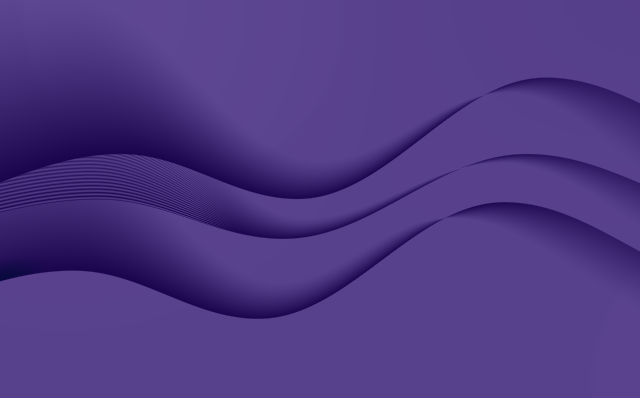
Write a WebGL 1 fragment shader that draws this background.

```glsl
precision highp float;
// Violet backdrop with three flowing, twisting ribbons of soft shadow.
uniform vec2 u_resolution;

const float PI = 3.14159265;
const float STRIPES = 40.0;
const vec3 VIOLET = vec3(0.345, 0.253, 0.55);
const vec3 INDIGO = vec3(0.105, 0.015, 0.305);
const vec3 NAVY = vec3(0.03, 0.04, 0.24);

// Cosine ease from one turning point to the next, as a height change.
float swing(float x, vec2 a, vec2 b) {
  float u = clamp((x - a.x) / (b.x - a.x), 0.0, 1.0);
  return (b.y - a.y) * (0.5 - 0.5 * cos(PI * u));
}

// Smooth curve through five successive turning points.
float wave(float x, vec2 a, vec2 b, vec2 c, vec2 d, vec2 e) {
  return a.y + swing(x, a, b) + swing(x, b, c) + swing(x, c, d) + swing(x, d, e);
}

// Position across a ribbon: 1 on its crisp rim, 0 on its soft rim.
float across(float y, float crisp, float soft) {
  return clamp((y - soft) / (crisp - soft + (crisp < soft ? -0.0005 : 0.0005)), 0.0, 1.0);
}

// Shadow of a ribbon, cut cleanly at the crisp rim; it flips where the rims cross.
float ribbonShade(float y, float crisp, float soft, float pixel) {
  float side = soft < crisp ? -1.0 : 1.0;
  float cut = clamp((y - crisp) * side / pixel + 0.5, 0.0, 1.0);
  return pow(across(y, crisp, soft), 1.4) * cut;
}

// Antialiased region below a curve.
float below(float y, float curve, float pixel) {
  return clamp((curve - y) / pixel + 0.5, 0.0, 1.0);
}

// Repeating thin lines along a ribbon.
float stripes(float t, float thickness, float pixel) {
  float blur = clamp(STRIPES * pixel / max(thickness, 0.001), 0.02, 0.28);
  return smoothstep(0.28 - blur, 0.28 + blur, abs(fract(t * STRIPES) - 0.5));
}

// Faint disc with a softened edge.
float disc(vec2 p, vec2 center, float radius) {
  return 1.0 - smoothstep(radius - 0.006, radius + 0.006, length(p - center));
}

// Base colour with a slow gradient and barely visible round facets.
vec3 backdrop(vec2 uv, float aspect) {
  vec2 p = vec2(uv.x, uv.y / aspect);
  float light = 0.018 * (1.0 - smoothstep(0.0, 0.6, length(p - vec2(0.1, 0.62))));
  light += 0.007 * disc(p, vec2(0.286, 0.596), 0.25);
  light += 0.006 * disc(p, vec2(1.172, 0.023), 0.247);
  light -= 0.008 * smoothstep(0.5, 1.0, uv.x) * smoothstep(0.4, 1.0, uv.y);
  return VIOLET + light;
}

void main() {
  vec2 uv = gl_FragCoord.xy / u_resolution;
  float x = uv.x;
  float y = uv.y;
  float pixel = 1.2 / u_resolution.y;

  // Crisp and soft rims of each ribbon.
  float topCrisp = wave(x, vec2(-0.202, 0.462), vec2(0.189, 0.613),
    vec2(0.465, 0.5), vec2(0.853, 0.805), vec2(1.243, 0.598));
  float topSoft = wave(x, vec2(-0.391, 0.958), vec2(0.104, 1.021),
    vec2(0.501, 0.598), vec2(0.788, 0.766), vec2(1.172, 0.431));
  float midCrisp = wave(x, vec2(-0.237, 0.402), vec2(0.154, 0.499),
    vec2(0.443, 0.4), vec2(0.823, 0.613), vec2(1.214, 0.441));
  float midSoft = wave(x, vec2(-0.26, 0.791), vec2(0.13, 0.854),
    vec2(0.475, 0.452), vec2(0.781, 0.59), vec2(1.172, 0.31));
  float lowCrisp = wave(x, vec2(-0.276, 0.184), vec2(0.115, 0.32),
    vec2(0.404, 0.199), vec2(0.788, 0.492), vec2(1.178, 0.274));
  float lowSoft = wave(x, vec2(-0.26, 0.623), vec2(0.091, 0.655),
    vec2(0.436, 0.293), vec2(0.697, 0.452), vec2(1.12, 0.163));

  // Each ribbon passes behind the one above it.
  float topShade = ribbonShade(y, topCrisp, topSoft, pixel);
  float midShade = ribbonShade(y, midCrisp, midSoft, pixel) * below(y, topCrisp, pixel);
  float lowShade = ribbonShade(y, lowCrisp, lowSoft, pixel) * below(y, midCrisp, pixel);

  // The middle ribbon opens into fine lines on the left.
  float lines = stripes(across(y, midCrisp, midSoft), abs(midSoft - midCrisp), pixel);
  float opened = 1.0 - smoothstep(0.29, 0.38, x);
  midShade *= mix(1.0, mix(0.2, 1.0, lines), opened);

  // Shadows weaken toward the right; the lower left corner turns navy.
  float strength = mix(1.0, 0.62, smoothstep(0.72, 1.0, x));
  float shade = clamp(topShade + midShade + lowShade, 0.0, 1.0) * strength;
  float corner = smoothstep(0.75, 1.0, lowShade) * (1.0 - smoothstep(0.0, 0.09, x));
  vec3 color = mix(backdrop(uv, u_resolution.x / u_resolution.y), INDIGO, shade);
  gl_FragColor = vec4(mix(color, NAVY, corner), 1.0);
}
```
